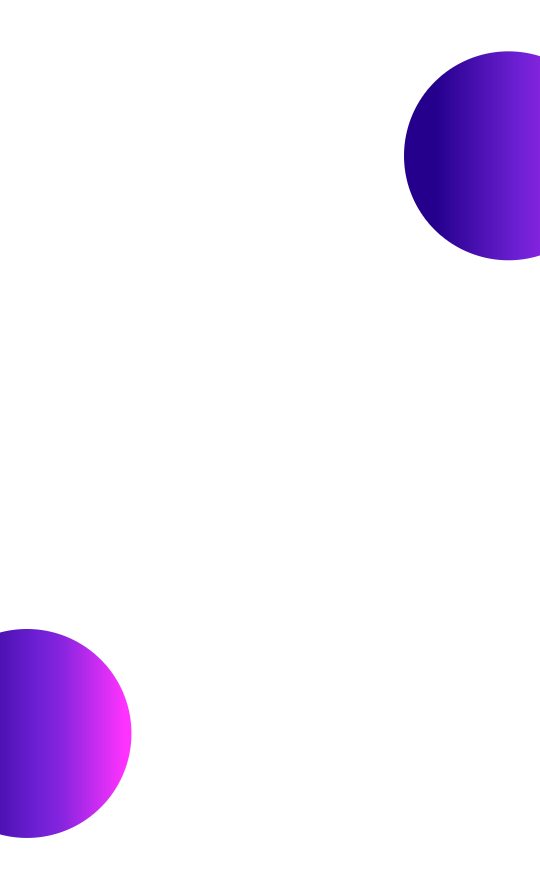
Write a Shadertoy shader that draws this background.

```glsl
// Two violet gradient discs cut off by the sides of a white canvas.

#define DISC_RADIUS   0.1166
#define UPPER_CENTER  vec2(0.5675, 0.8261)
#define LOWER_CENTER  vec2(0.0301, 0.1814)
#define PAPER_COLOR   vec3(1.0)
#define INDIGO        vec3(0.14, 0.00, 0.55)
#define VIOLET        vec3(0.43, 0.125, 0.83)
#define PURPLE        vec3(0.52, 0.14, 0.87)
#define MAGENTA       vec3(1.00, 0.20, 1.00)

// Linear ramp clamped to 0..1
float ramp(float start, float end, float t) {
    return clamp((t - start) / (end - start), 0.0, 1.0);
}

// Horizontal colour gradient, t runs from the left to the right rim
vec3 discGradient(float t) {
    vec3 color = mix(INDIGO, VIOLET, ramp(0.15, 0.55, t));
    color = mix(color, PURPLE, ramp(0.55, 0.66, t));
    return mix(color, MAGENTA, ramp(0.66, 0.97, t));
}

// Paint one smooth-edged disc over the background
vec3 paintDisc(vec3 background, vec2 point, vec2 center) {
    vec2 offset = point - center;
    float edge = length(offset) - DISC_RADIUS;
    float coverage = clamp(0.5 - edge * iResolution.y, 0.0, 1.0);
    float across = 0.5 + 0.5 * offset.x / DISC_RADIUS;
    return mix(background, discGradient(across), coverage);
}

void mainImage(out vec4 fragColor, in vec2 fragCoord) {
    // Canvas height is one unit
    vec2 point = fragCoord / iResolution.y;

    vec3 color = paintDisc(PAPER_COLOR, point, UPPER_CENTER);
    color = paintDisc(color, point, LOWER_CENTER);
    fragColor = vec4(color, 1.0);
}
```
